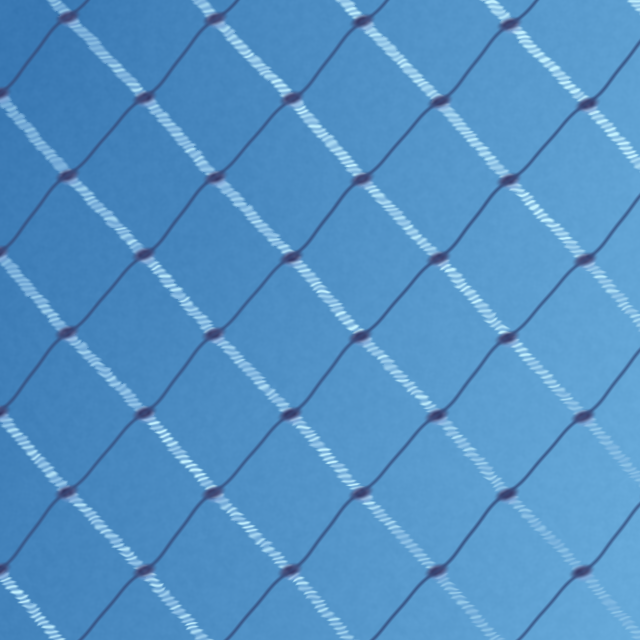
Reproduce this pattern procedurally as a Shadertoy shader.

```glsl
const vec2 PERIOD = vec2(0.2305, 0.2474);      // mesh cell, across and down
const vec2 FIRST_KNOT = vec2(0.106, 0.026);    // measured from the top left
const float ROW_SHIFT = 0.006;                 // sideways shift of every other row
const float ROPE_HALF = 0.0085;
const float WIRE_HALF = 0.0018;
const float WIRE_BEND = 0.022;
const float TEETH = 29.0;                      // rope strands per cell height
const float TEETH_SLANT = 7.0;
const vec2 KNOT_SIZE = vec2(0.0142, 0.0080);
const float BLUR = 0.0022;
const float GRAIN = 0.015;

const vec3 SKY_DARK = vec3(0.222, 0.470, 0.700);
const vec3 SKY_LIGHT = vec3(0.402, 0.665, 0.852);
const vec3 ROPE_SHADE = vec3(0.51, 0.71, 0.88);
const vec3 ROPE_SHINE = vec3(0.77, 0.95, 1.00);
const vec3 WIRE_COLOR = vec3(0.21, 0.32, 0.51);
const vec3 KNOT_COLOR = vec3(0.22, 0.23, 0.40);
const vec3 KNOT_GLOW = vec3(0.55, 0.65, 0.85);
const mat2 GRAIN_TURN = mat2(0.8, 0.6, -0.6, 0.8);

float hash(vec2 p) {
    vec3 v = fract(vec3(p.xyx) * 0.1031);
    v += dot(v, v.yzx + 33.33);
    return fract((v.x + v.y) * v.z);
}

float noise(vec2 p) {
    vec2 i = floor(p), f = fract(p);
    f = f * f * (3.0 - 2.0 * f);
    return mix(mix(hash(i), hash(i + vec2(1, 0)), f.x),
               mix(hash(i + vec2(0, 1)), hash(i + vec2(1, 1)), f.x), f.y);
}

float cover(float d, float soft) {
    return 1.0 - smoothstep(-soft, soft, d);
}

vec3 sky(vec2 p) {
    float g = 0.82 * p.x + 0.22 * p.y - 0.02 + 0.08 * (noise(p * 3.0) - 0.5);
    vec2 t = GRAIN_TURN * p + 2.0;
    float mottle = noise(t * 100.0) + 0.8 * noise(t.yx * 220.0 + 17.0) - 0.9;
    return mix(SKY_DARK, SKY_LIGHT, clamp(g, 0.0, 1.0)) + GRAIN * mottle;
}

void mainImage(out vec4 fragColor, in vec2 fragCoord) {
    vec2 p = fragCoord / iResolution.xy;
    p.y = 1.0 - p.y;
    float soft = BLUR + 0.7 / iResolution.y;
    vec3 col = sky(p);

    // Slight perspective and row shift, then diagonal lattice coordinates
    vec2 w = p;
    w.y -= 0.018 * (p.x - FIRST_KNOT.x) * (1.0 - p.y);
    w.x += 0.010 * p.x * p.y;
    vec2 q = (w - FIRST_KNOT) / PERIOD;
    float halfRow = 2.0 * abs(fract(q.y + 0.5) - 0.5);
    q.x -= ROW_SHIFT / PERIOD.x * halfRow;
    vec2 diag = vec2(q.x + q.y, q.x - q.y);
    vec2 cell = round(diag);
    vec2 off = diag - cell;
    float toDistance = 1.0 / length(1.0 / PERIOD);

    // Shiny rope falling to the right, with ragged slanted strands
    float strand = q.y * TEETH + q.x * TEETH_SLANT + 0.9 * noise(p * 60.0);
    vec2 strandId = vec2(floor(strand), cell.y + 40.0);
    float rnd = hash(strandId + 50.0);
    float ridge = 0.5 + 0.5 * cos(6.2832 * (fract(strand) - 0.5));
    float segment = hash(vec2(floor(diag.x), cell.y) + 71.0);
    float toothed = smoothstep(-0.15, 1.1, 0.55 * p.x + 0.75 * p.y);
    float wander = 0.0035 * (hash(strandId + 9.0) - 0.5);
    float ropeDist = abs(off.y * toDistance + wander) - ROPE_HALF
                   + 0.0030 * toothed * (1.0 - ridge) + 0.0015 * (rnd - 0.5);
    float fade = 1.0 - 0.42 * smoothstep(1.20, 1.90, p.x + p.y);
    fade *= 0.72 + 0.28 * smoothstep(0.0, 0.55, p.x + 0.5 * p.y);
    float body = mix(0.95, 0.62 + 0.38 * ridge, toothed);
    float shine = ridge * (0.20 + 0.85 * rnd) * (0.60 + 0.50 * segment);
    shine += 0.38 * smoothstep(0.2, 0.7, p.x) * (1.0 - p.y);
    vec3 rope = mix(ROPE_SHADE, ROPE_SHINE, clamp(shine * fade, 0.0, 1.0));
    col = mix(col, rope, cover(ropeDist, soft) * body * fade);

    // Thin dark wire rising to the right, flattened near each knot
    float bend = WIRE_BEND * (sin(6.2832 * diag.y) + 0.3 * sin(12.5664 * diag.y));
    float wireDist = abs(off.x - bend) * toDistance - WIRE_HALF;
    float wireTone = 0.82 + 0.18 * hash(vec2(cell.x, floor(diag.y)) + 23.0);
    col = mix(col, WIRE_COLOR, cover(wireDist, soft) * wireTone);

    // Knot with a pale rim where the rope enters
    vec2 k = 0.5 * vec2(off.x + off.y, off.x - off.y) * PERIOD;
    k += 0.003 * (vec2(hash(cell + 31.0), hash(cell + 57.0)) - 0.5);
    float rim = length((k - vec2(0.002, 0.003)) / vec2(0.017, 0.014));
    col = mix(col, KNOT_GLOW, 0.45 * (1.0 - smoothstep(0.55, 1.1, rim)));
    k.y += 0.25 * k.x;
    float knotDist = (length(k / KNOT_SIZE) - 1.0) * KNOT_SIZE.y;
    vec3 knot = KNOT_COLOR + 0.10 * (noise(p * 150.0) - 0.5);
    col = mix(col, knot, 0.94 * cover(knotDist, soft * 1.4));

    // Wire passes over the rim
    col = mix(col, WIRE_COLOR, 0.5 * cover(wireDist, soft));
    fragColor = vec4(clamp(col, 0.0, 1.0), 1.0);
}
```
